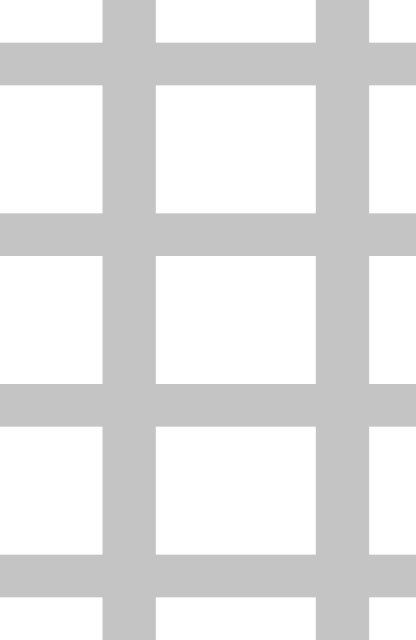
Give the GLSL for this pattern, as a WebGL 1 fragment shader.

```glsl
precision highp float;
// A flat grey lattice of wide upright bars and slimmer level bars on white.

uniform vec2 u_resolution;

const vec3 PAPER = vec3(1.0);
const vec3 BAR = vec3(0.769);

// All lengths are fractions of the canvas height: x for upright, y for level bars.
const vec2 PERIOD = vec2(1.0 / 3.0, 4.0 / 15.0);
const vec2 BAR_WIDTH = vec2(1.0 / 12.0, 1.0 / 15.0);
const vec2 FIRST_CENTER = vec2(0.2018, 0.1);

// Distance from a coordinate to the nearest bar center on each axis.
vec2 centerDistance(vec2 p, vec2 center, vec2 period) {
  return abs(mod(p - center + 0.5 * period, period) - 0.5 * period);
}

// Share of a pixel covered by the bars on each axis.
vec2 barCoverage(vec2 p, vec2 center, vec2 period, vec2 width, float pixel) {
  vec2 inside = 0.5 * width - centerDistance(p, center, period);
  return clamp(inside / pixel + 0.5, 0.0, 1.0);
}

void main() {
  float pixel = 1.0 / u_resolution.y;
  vec2 p = gl_FragCoord.xy * pixel;

  // Crossing bars merge into one flat shape.
  vec2 bars = barCoverage(p, FIRST_CENTER, PERIOD, BAR_WIDTH, pixel);
  float lattice = 1.0 - (1.0 - bars.x) * (1.0 - bars.y);

  gl_FragColor = vec4(mix(PAPER, BAR, lattice), 1.0);
}
```
